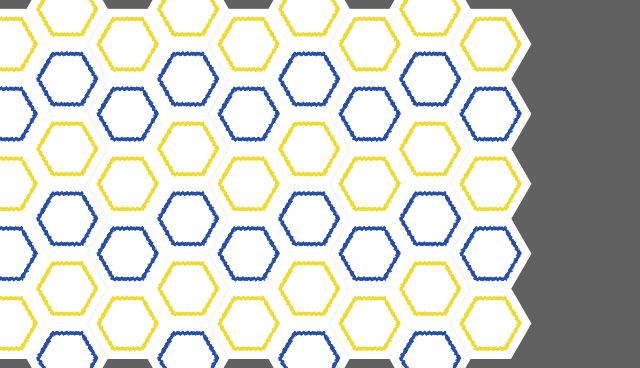
Write a WebGL 2 fragment shader that draws this pattern.

```glsl
#version 300 es
precision highp float;
// Honeycomb of white cells with hand-drawn yellow and blue hexagon rings, on grey.

uniform vec2 u_resolution;
out vec4 outColor;

// Layout: the first two are in canvas widths, the rest in cell apothems
const float APOTHEM = 0.05456;                // centre of a cell to its flat side
const vec2 FIRST_CENTRE = vec2(0.0105, 0.0690); // from the top left corner
const float COLUMN_STEP = 1.7320508;
const float ROW_STEP = 2.0;
const float LAST_COLUMN = 8.0;
const float LAST_ROW = 4.0;                   // odd columns hold one row more
const float RING_APOTHEM = 0.722;
const float RING_HALF_WIDTH = 0.054;
const float WOBBLE = 0.011;
const float WOBBLE_FREQUENCY = 44.0;
const float SEAM_HALF_WIDTH = 0.009;
const float SEAM_STRENGTH = 0.09;

const vec3 GREY = vec3(0.38);
const vec3 WHITE = vec3(1.0);
const vec3 YELLOW = vec3(0.93, 0.86, 0.20);
const vec3 BLUE = vec3(0.15, 0.31, 0.64);

// Signed distance to a regular hexagon with flat top and bottom
float hexagon(vec2 p, float apothem) {
    const vec2 axis = vec2(-0.8660254, 0.5);
    p = abs(p);
    p -= 2.0 * min(dot(axis, p), 0.0) * axis;
    float halfSide = 0.5773503 * apothem;
    p -= vec2(clamp(p.x, -halfSide, halfSide), apothem);
    return length(p) * sign(p.y);
}

// Ring distance with uneven edges from layered sines
float roughRing(vec2 p) {
    vec2 phase = p.yx * WOBBLE_FREQUENCY;
    vec2 sway = sin(phase + vec2(0.7, 2.1)) + 0.6 * sin(phase * 1.73 + vec2(4.0, 1.3));
    float swell = sin(phase.x * 0.83 + phase.y * 1.19) * WOBBLE * 0.7;
    return abs(hexagon(p + sway * WOBBLE, RING_APOTHEM)) - RING_HALF_WIDTH - swell;
}

float coverage(float d, float pixel) {
    return 1.0 - smoothstep(-0.65 * pixel, 0.65 * pixel, d);
}

void main() {
    vec2 fromTop = vec2(gl_FragCoord.x, u_resolution.y - gl_FragCoord.y) / u_resolution.x;
    vec2 p = (fromTop - FIRST_CENTRE) / APOTHEM;
    float pixel = 1.0 / (u_resolution.x * APOTHEM);

    float cellDist = 1e3;
    float seamDist = 1e3;
    float ringDist = 1e3;
    vec3 ringColor = YELLOW;

    // Closest existing cell in each of three neighbouring columns
    float nearColumn = round(p.x / COLUMN_STEP);
    for (int i = -1; i <= 1; i++) {
        float column = nearColumn + float(i);
        if (column < 0.0 || column > LAST_COLUMN) continue;
        float odd = mod(column, 2.0);
        float row = clamp(round((p.y + odd) / ROW_STEP), 0.0, LAST_ROW + odd);
        vec2 q = p - vec2(column * COLUMN_STEP, row * ROW_STEP - odd);

        cellDist = min(cellDist, hexagon(q, 1.0));

        float d = roughRing(q);
        if (d < ringDist) {
            ringDist = d;
            ringColor = mod(row, 2.0) < 0.5 ? YELLOW : BLUE;
        }

        // Faint zigzag along the right side of odd columns
        if (odd > 0.5 && q.x > 0.0) {
            float edge = abs(dot(abs(q), vec2(0.8660254, 0.5)) - 1.0);
            seamDist = min(seamDist, edge - SEAM_HALF_WIDTH);
        }
    }

    // One-sided edge keeps touching cells free of gaps
    vec3 color = mix(GREY, WHITE, 1.0 - smoothstep(0.0, pixel, cellDist));
    color *= 1.0 - SEAM_STRENGTH * coverage(seamDist, pixel);
    color = mix(color, ringColor, coverage(ringDist, pixel));
    outColor = vec4(color, 1.0);
}
```
